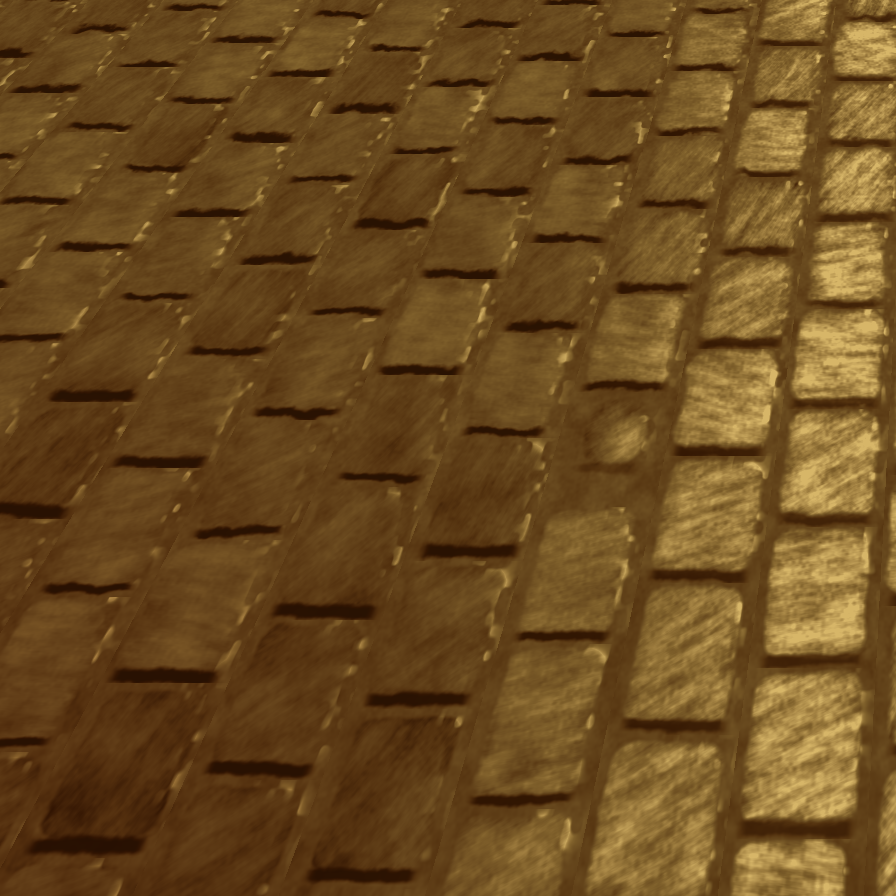
Reproduce this texture procedurally as a WebGL 1 fragment shader.

```glsl
precision highp float;
uniform vec2 u_resolution;

#define VANISH vec2(1.072, 2.042)
#define COLUMN_WIDTH 0.08
#define ROW_DENSITY 18.535
#define STAGGER 0.42
#define EDGE_SOFT 0.0035
#define PEBBLE_CELL vec2(3.0, 12.0)
#define SHADOW vec3(0.20, 0.09, 0.01)
#define UMBER vec3(0.33, 0.20, 0.06)
#define BROWN vec3(0.41, 0.29, 0.12)
#define OCHRE vec3(0.50, 0.38, 0.17)
#define GOLD vec3(0.64, 0.51, 0.26)
#define SHINE vec3(0.79, 0.66, 0.37)

float hash(vec2 p) {
  vec3 q = fract(p.xyx * vec3(0.1031, 0.1030, 0.0973));
  q += dot(q, q.yzx + 33.33);
  return fract((q.x + q.y) * q.z);
}

float noise(vec2 p) {
  vec2 i = floor(p), f = fract(p);
  f = f * f * (3.0 - 2.0 * f);
  return mix(mix(hash(i), hash(i + vec2(1.0, 0.0)), f.x),
             mix(hash(i + vec2(0.0, 1.0)), hash(i + 1.0), f.x), f.y);
}

float fbm(vec2 p) {
  float sum = 0.0, amp = 0.5;
  for (int i = 0; i < 4; i++) {
    sum += amp * noise(p);
    p = mat2(1.6, 1.2, -1.2, 1.6) * p + 7.3;
    amp *= 0.55;
  }
  return sum;
}

float roundBox(vec2 p, vec2 halfSize, float radius) {
  vec2 d = abs(p) - halfSize + radius;
  return length(max(d, 0.0)) + min(max(d.x, d.y), 0.0) - radius;
}

// Sodium-lamp colour scale, one step per unit of light
vec3 lampRamp(float t) {
  vec3 c = SHADOW * (1.0 + 0.5 * clamp(t, -1.0, 0.0));
  c = mix(c, UMBER, clamp(t, 0.0, 1.0));
  c = mix(c, BROWN, clamp(t - 1.0, 0.0, 1.0));
  c = mix(c, OCHRE, clamp(t - 2.0, 0.0, 1.0));
  c = mix(c, GOLD, clamp(t - 3.0, 0.0, 1.0));
  return mix(c, SHINE, clamp(t - 4.0, 0.0, 1.35));
}

void main() {
  vec2 p = gl_FragCoord.xy / u_resolution;
  float soft = max(EDGE_SOFT, 1.0 / u_resolution.y);

  // Ground plane: columns converge, rows shorten with distance
  float depth = VANISH.y - p.y;
  vec2 cellSize = vec2(COLUMN_WIDTH * depth, depth * depth / ROW_DENSITY);
  float across = (VANISH.x - p.x) / cellSize.x + 0.34;
  float column = floor(across);
  float along = ROW_DENSITY / depth + STAGGER * column - 0.79;
  vec2 cell = vec2(column, floor(along));
  vec2 ground = vec2(-across, along);

  // Stone outline with individual size, offset and ragged edge
  float seed = hash(cell + 3.7), seed2 = hash(cell + 41.3);
  bool pebble = all(equal(cell, PEBBLE_CELL));
  vec2 q = vec2(0.5 - fract(across) + 0.05 * (seed - 0.5), fract(along) - 0.52);
  vec2 halfSize = vec2(0.37 + 0.06 * seed2, 0.43 + 0.03 * seed);
  if (pebble) {
    q.y -= 0.1;
    halfSize = vec2(0.29, 0.29);
  }
  q *= cellSize;
  halfSize *= cellSize;
  float radius = cellSize.x * (pebble ? 0.28 : 0.10 + 0.08 * seed2);
  float ragged = fbm(ground * 5.0) - 0.5;
  float d = roundBox(q, halfSize, radius) + 0.009 * ragged;
  float stone = 1.0 - smoothstep(-soft, soft, d);

  // Lamp glow on the right, dim lower left
  float glow = 1.0 - smoothstep(1.2, 5.0, across + 0.5 * (noise(p * 4.0) - 0.5));
  float dim = (1.0 - smoothstep(0.0, 0.75, p.x)) * (1.0 - smoothstep(0.1, 0.9, p.y));

  // Worn faces: broad stains, chiselled streaks and fine grit
  vec2 s = q / cellSize.x;
  float angle = 0.3 + 1.4 * seed;
  vec2 r = mat2(cos(angle), sin(angle), -sin(angle), cos(angle)) * s;
  float stain = fbm(s * 2.6 + seed * 60.0) - 0.47;
  float streak = fbm(r * vec2(15.0, 4.0) + seed2 * 80.0) - 0.47;
  float grit = noise(ground * 34.0) - 0.5;
  float face = 1.65 + 2.1 * glow + 0.35 * p.y - 0.45 * dim + 0.9 * (seed - 0.5);
  face += 1.7 * stain + streak * (1.1 + 3.0 * glow) + grit * (0.3 + 0.8 * glow);
  face -= (0.25 + 0.6 * glow) * smoothstep(-0.016, 0.0, d);
  if (pebble) face += 2.4 * exp(-18.0 * dot(s - vec2(0.13, -0.08), s - vec2(0.13, -0.08))) - 1.1;

  // Earth joints
  float joint = 1.55 + 0.2 * p.y - 0.35 * dim + 1.5 * (fbm(ground * 6.0) - 0.47) + 0.3 * grit;
  float light = mix(joint, face, stone);

  // Damp glints along the right and upper rims
  float rim = exp(-abs(d) * 130.0) * smoothstep(0.1, 0.4, s.x + 0.25 * s.y);
  light += 2.8 * rim * smoothstep(0.55, 0.85, noise(ground * vec2(15.0, 12.0)));

  // Shadow under the near edge of each stone
  float thickness = cellSize.y * (0.025 + 0.035 * seed2);
  float below = abs(q.y + halfSize.y + 0.35 * thickness + 0.012 * ragged);
  float lip = 1.0 - smoothstep(thickness * 0.4, thickness * 0.9 + soft, below);
  lip *= 1.0 - smoothstep(-0.012, 0.006, abs(q.x) - halfSize.x);
  light = mix(light, -0.5 + 0.5 * glow, lip * (0.95 - 0.2 * glow) * (pebble ? 0.4 : 1.0));

  vec3 color = lampRamp(light) * mix(vec3(1.0), vec3(0.98, 0.90, 0.88), dim);
  gl_FragColor = vec4(color, 1.0);
}
```
